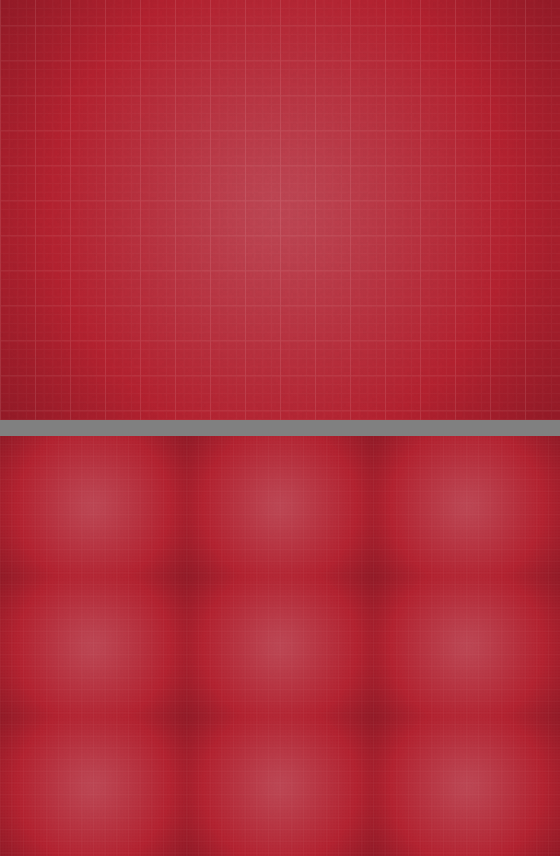
Top: one tile. Bottom: repeated 3 by 3.
This pattern is drawn by a WebGL 1 fragment shader. Its source:

```glsl
precision highp float;
// Red graph paper: fine pale grid, faint woven grain and a soft radial glow.

uniform vec2 u_resolution;

#define CELLS vec2(16.0, 12.0)      // major squares across and down
#define PHASE vec2(0.0104, 0.2604)  // grid offset, in major squares
#define MINOR 4.0                   // minor squares per major square
#define THREADS 16.0                // woven threads per major square
#define LINE_WIDTH 0.0208           // in major squares
#define MAJOR_ALPHA 0.17
#define MINOR_ALPHA 0.05
#define WEAVE 0.014                 // darkening between threads
#define GRAIN 0.018                 // brightness change per thread crossing
#define GLOW_RADIUS 0.55            // in canvas heights
#define EDGE_SOFTNESS 0.02          // rounds the glow where tiles meet
#define LINE_COLOR vec3(0.96, 0.84, 0.83)

float hash(vec2 p) {
  vec3 q = fract(vec3(p.xyx) * 0.1031);
  q += dot(q, q.yzx + 33.33);
  return fract((q.x + q.y) * q.z);
}

// Share of each pixel covered by lines at whole numbers, per axis.
vec2 lineCoverage(vec2 p, float width, vec2 pixel) {
  vec2 d = abs(fract(p + 0.5) - 0.5);
  vec2 inner = max(d - 0.5 * pixel, vec2(-0.5 * width));
  vec2 outer = min(d + 0.5 * pixel, vec2(0.5 * width));
  return clamp((outer - inner) / pixel, 0.0, 1.0);
}

float gridLines(vec2 p, float width, vec2 pixel) {
  vec2 c = lineCoverage(p, width, pixel);
  return max(c.x, c.y);
}

// Pale center, saturated ring, dark corners.
vec3 glow(vec2 uv) {
  vec2 gap = 0.5 - abs(uv - 0.5);
  vec2 offset = 0.5 - sqrt(gap * gap + EDGE_SOFTNESS * EDGE_SOFTNESS);
  offset.x *= CELLS.x / CELLS.y;
  float r = sqrt(dot(offset, offset) + 0.003);
  vec3 color = vec3(0.738, 0.284, 0.336)
             - vec3(0.075, 0.28, 0.275) * min(r, GLOW_RADIUS);
  return color - vec3(0.48, 0.11, 0.13) * max(r - GLOW_RADIUS, 0.0);
}

void main() {
  vec2 uv = gl_FragCoord.xy / u_resolution;
  vec2 grid = uv * CELLS - PHASE;
  vec2 pixel = CELLS / u_resolution;
  vec3 color = glow(uv);

  // Woven grain, wrapped at the tile edges
  vec2 thread = grid * THREADS;
  vec2 id = mod(floor(thread), CELLS * THREADS);
  float gaps = gridLines(thread, 0.4, pixel * THREADS);
  color *= 1.0 + GRAIN * (hash(id) - 0.5) + WEAVE * (0.6 - gaps);

  // Minor lines, then major lines
  float minorLine = gridLines(grid * MINOR, LINE_WIDTH * MINOR, pixel * MINOR);
  float majorLine = gridLines(grid, LINE_WIDTH, pixel);
  float alpha = max(MINOR_ALPHA * minorLine, MAJOR_ALPHA * majorLine);
  color = mix(color, LINE_COLOR, alpha);

  gl_FragColor = vec4(color, 1.0);
}
```
